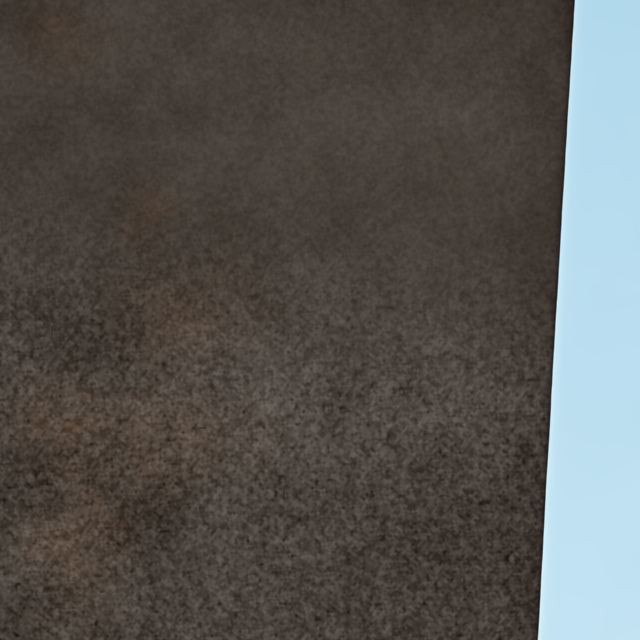
This texture is drawn by a WebGL 1 fragment shader. Its source:

```glsl
precision highp float;
// A weathered brown rock wall with rust stains, cut by a slanted edge against
// pale blue sky. Soft blobs place the stains and shade, and layered value noise
// gives the grain, which grows coarser and stronger towards the bottom.
uniform vec2 u_resolution;

float hash(vec2 p) {
  vec3 q = fract(vec3(p.xyx) * 0.1031);
  q += dot(q, q.yzx + 33.33);
  return fract((q.x + q.y) * q.z);
}

float noise(vec2 p) {
  vec2 i = floor(p), f = fract(p);
  f = f * f * (3.0 - 2.0 * f);
  return mix(mix(hash(i), hash(i + vec2(1.0, 0.0)), f.x),
             mix(hash(i + vec2(0.0, 1.0)), hash(i + vec2(1.0, 1.0)), f.x), f.y);
}

// Layered noise, centred on zero
float fbm(vec2 p) {
  float sum = 0.0, amp = 0.5;
  for (int i = 0; i < 4; i++) {
    sum += amp * (noise(p) - 0.5);
    p = mat2(1.6, 1.2, -1.2, 1.6) * p + 17.3;
    amp *= 0.5;
  }
  return sum;
}

// Soft elliptical spot
float blob(vec2 p, vec2 centre, vec2 radius) {
  vec2 d = (p - centre) / radius;
  return exp(-dot(d, d));
}

vec3 rockColor(vec2 p, float edgeDist) {
  // Warped coordinates break up the outlines of the stains
  vec2 w = p + 0.10 * vec2(fbm(p * 14.0), fbm(p * 14.0 + 40.0));
  float rough = 1.0 - smoothstep(0.35, 0.72, p.y + 0.12 * (p.x - 0.4));

  // Broad light and shade
  float shade = 0.05 * fbm(p * 5.0) + 0.06 * fbm(p * 17.0 + 9.0);
  shade += 0.030 * blob(w, vec2(0.58, 0.43), vec2(0.26, 0.16));
  shade += 0.022 * blob(w, vec2(0.38, 0.24), vec2(0.16, 0.20));
  shade += 0.035 * blob(w, vec2(0.04, 0.13), vec2(0.07, 0.07));
  shade += 0.015 * blob(w, vec2(0.50, 0.83), vec2(0.35, 0.16));
  shade -= 0.050 * blob(w, vec2(0.14, 0.46), vec2(0.08, 0.05));
  shade -= 0.055 * blob(w, vec2(0.25, 0.20), vec2(0.07, 0.06));
  shade -= 0.040 * blob(w, vec2(0.53, 0.39), vec2(0.06, 0.04));
  shade -= 0.040 * blob(w, vec2(0.03, 0.25), vec2(0.05, 0.06));
  shade -= 0.040 * blob(w, vec2(0.02, 0.99), vec2(0.08, 0.04));
  shade -= 0.030 * blob(w, vec2(0.03, 0.05), vec2(0.06, 0.05));
  shade -= 0.025 * blob(w, vec2(0.72, 0.16), vec2(0.20, 0.10));
  shade -= 0.028 * smoothstep(-0.14, 0.0, edgeDist);

  // Fine grain in two sizes, with sparse dark pits
  float coarse = noise(p * 125.0 + 3.0) - 0.5;
  float fine = noise(mat2(0.8, 0.6, -0.6, 0.8) * p * 230.0) - 0.5;
  float grain = (0.6 * coarse + 0.7 * fine) * mix(0.055, 0.16, rough);
  grain -= 0.06 * rough * smoothstep(0.70, 0.95, noise(p * 160.0 + 71.0));

  // Rust stains
  float rust = 0.6 * blob(w, vec2(0.09, 0.94), vec2(0.05, 0.04));
  rust += 0.8 * blob(w, vec2(0.235, 0.655), vec2(0.03, 0.025));
  rust += 0.7 * blob(w, vec2(0.29, 0.51), vec2(0.08, 0.06));
  rust += 0.8 * blob(w, vec2(0.09, 0.34), vec2(0.07, 0.06));
  rust += 0.7 * blob(w, vec2(0.27, 0.32), vec2(0.11, 0.07));
  rust += 0.9 * blob(w, vec2(0.13, 0.16), vec2(0.07, 0.10));
  rust *= clamp(0.75 + 1.5 * fbm(p * 45.0), 0.0, 1.3);

  vec3 color = mix(vec3(0.268, 0.238, 0.212), vec3(0.280, 0.252, 0.227), rough);
  return color + shade + grain + rust * vec3(0.060, 0.020, -0.004);
}

vec3 skyColor(vec2 p, float edgeDist) {
  vec3 color = mix(vec3(0.760, 0.888, 0.950), vec3(0.695, 0.850, 0.925), p.y);
  color += 0.012 * fbm(p * 9.0);
  // Pale fringe beside the rock
  return color + vec3(0.11, 0.07, 0.04) * exp(-max(edgeDist, 0.0) / 0.006);
}

void main() {
  vec2 p = gl_FragCoord.xy / u_resolution;
  float pixel = 1.0 / u_resolution.x;

  // Signed distance across the slanted edge, positive in the sky
  float edgeX = 0.840 + 0.055 * p.y + 0.003 * p.y * p.y;
  edgeX += 0.0015 * fbm(vec2(p.y * 28.0, 2.0));
  float edgeDist = p.x - edgeX;

  vec3 rock = rockColor(p, edgeDist);
  // Thin dark rim with a faint purple cast
  float rim = exp(-abs(edgeDist) / 0.0045);
  rock = mix(rock, vec3(0.085, 0.060, 0.075), 0.8 * rim);

  float sky = smoothstep(-pixel, pixel, edgeDist);
  gl_FragColor = vec4(mix(rock, skyColor(p, edgeDist), sky), 1.0);
}
```
